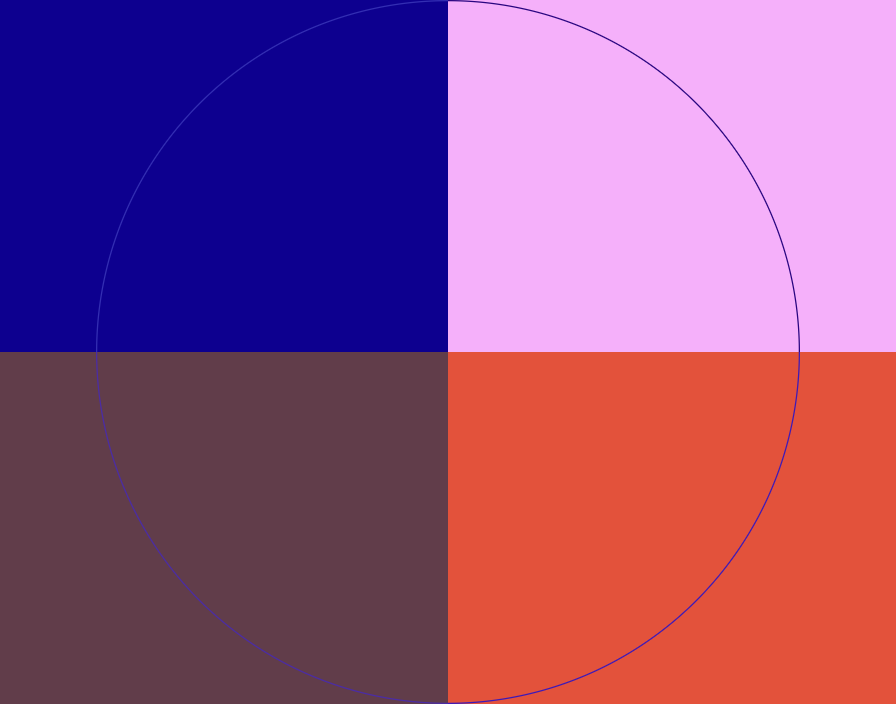
Write a Shadertoy shader that draws this background.

```glsl
// Four flat colour quadrants crossed by a hairline circle as tall as the canvas.

const vec3 NAVY   = vec3(0.05, 0.00, 0.56);
const vec3 PINK   = vec3(0.96, 0.69, 0.98);
const vec3 UMBER  = vec3(0.38, 0.24, 0.29);
const vec3 ORANGE = vec3(0.89, 0.32, 0.23);

const float RING_RADIUS = 0.5;
const float RING_WIDTH  = 0.0018;

// Smooth 0 to 1 step across one pixel, for a signed distance
float edge(float dist, float pixel) {
    return clamp(dist / pixel + 0.5, 0.0, 1.0);
}

// Blend four colours by side: x runs left to right, y bottom to top
vec3 quadrants(vec2 side, vec3 topLeft, vec3 topRight, vec3 lowLeft, vec3 lowRight) {
    return mix(mix(lowLeft, lowRight, side.x), mix(topLeft, topRight, side.x), side.y);
}

// Coverage of a thin circle, keeping its width when thinner than a pixel
float ring(vec2 p, float radius, float width, float pixel) {
    float dist = abs(length(p) - radius);
    float halfWidth = 0.5 * max(width, pixel);
    return edge(halfWidth - dist, pixel) * min(width / pixel, 1.0);
}

void mainImage(out vec4 fragColor, in vec2 fragCoord) {
    // Centred coordinates, in canvas heights
    float pixel = 1.0 / iResolution.y;
    vec2 p = (fragCoord - 0.5 * iResolution.xy) * pixel;
    vec2 side = vec2(edge(p.x, pixel), edge(p.y, pixel));

    // Background panels
    vec3 color = quadrants(side, NAVY, PINK, UMBER, ORANGE);

    // Hairline circle, tinted differently over each panel
    vec3 ringColor = quadrants(side,
        vec3(0.20, 0.18, 0.70), vec3(0.16, 0.02, 0.50),
        vec3(0.29, 0.17, 0.65), vec3(0.24, 0.10, 0.72));
    color = mix(color, ringColor, ring(p, RING_RADIUS - 0.5 * RING_WIDTH, RING_WIDTH, pixel));

    fragColor = vec4(color, 1.0);
}
```
